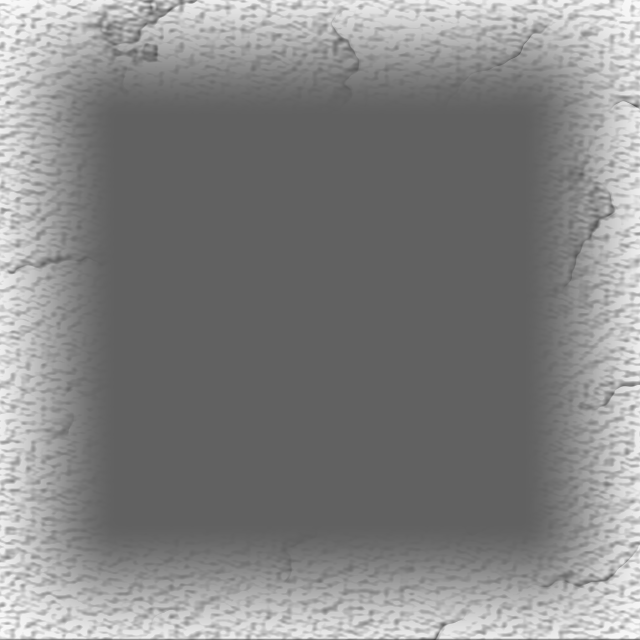
A WebGL 1 fragment shader for this background:

```glsl
precision highp float;
// A flat grey square whose soft border fades out into pale, rough stone.
// The border is a product of two smooth ramps; the stone is embossed value
// noise with broken diagonal ledges taken from a warped, repeating band.

uniform vec2 u_resolution;

#define CENTER_GREY 0.38
#define STONE_GREY 0.92
#define FADE_START -0.04
#define FADE_END 0.187
#define GRAIN_CELLS vec2(125.0, 215.0)
#define GRAIN_DEPTH 0.48
#define LEDGE_COUNT 5.0
#define LEDGE_DEPTH 0.60
#define LEDGE_NORMAL vec2(-0.57, 0.82)
#define RIM_WIDTH 0.002

float hash(vec2 cell) {
    return fract(sin(dot(cell, vec2(127.1, 311.7))) * 43758.5453);
}

float valueNoise(vec2 p) {
    vec2 cell = floor(p);
    vec2 f = fract(p);
    f = f * f * (3.0 - 2.0 * f);
    float low = mix(hash(cell), hash(cell + vec2(1.0, 0.0)), f.x);
    float high = mix(hash(cell + vec2(0.0, 1.0)), hash(cell + vec2(1.0)), f.x);
    return mix(low, high, f.y);
}

float fbm(vec2 p) {
    float sum = 0.0;
    float weight = 0.5;
    for (int i = 0; i < 5; i++) {
        sum += weight * valueNoise(p);
        p = p * 2.03 + vec2(17.3, 9.1);
        weight *= 0.5;
    }
    return sum;
}

// Fine relief, stretched sideways
float grainHeight(vec2 p) {
    vec2 q = p * GRAIN_CELLS;
    return 0.7 * valueNoise(q) + 0.3 * valueNoise(q * 0.53 + 31.0);
}

// Slope of the fine relief towards the light at the upper left
float grainEmboss(vec2 p) {
    vec2 toLight = vec2(-0.4, 0.7) / GRAIN_CELLS;
    return grainHeight(p - toLight) - grainHeight(p + toLight);
}

// Thin shadow below each ledge and a faint highlight above it
float ledgeShade(vec2 p) {
    float band = LEDGE_COUNT * dot(p, LEDGE_NORMAL) + 1.9 * fbm(p * 5.0 + 4.0);
    float across = fract(band);
    float shadow = smoothstep(0.0, 0.03, across) * exp(-across * 16.0);
    float light = smoothstep(0.0, 0.03, 1.0 - across) * exp((across - 1.0) * 9.0);
    float broken = smoothstep(0.38, 0.68, valueNoise(p * 8.0 + floor(band) * 7.0));
    return broken * (0.12 * light - LEDGE_DEPTH * shadow);
}

float stone(vec2 p) {
    float swell = 0.12 * (fbm(p * 9.0 + 50.0) - 0.5);
    float tone = STONE_GREY + swell + GRAIN_DEPTH * grainEmboss(p);
    return clamp(tone + ledgeShade(p), 0.0, 0.98);
}

void main() {
    vec2 uv = gl_FragCoord.xy / u_resolution;

    // Soft square mask: 1 in the middle, near 0 at the rim
    vec2 ramp = smoothstep(FADE_START, FADE_END, min(uv, 1.0 - uv));
    float inside = ramp.x * ramp.y;

    float grey = mix(stone(uv), CENTER_GREY, inside);

    // Narrow shaded line along the bottom rim
    grey *= 1.0 - 0.4 * (1.0 - smoothstep(0.5 * RIM_WIDTH, 1.5 * RIM_WIDTH, uv.y));

    gl_FragColor = vec4(vec3(grey), 1.0);
}
```
